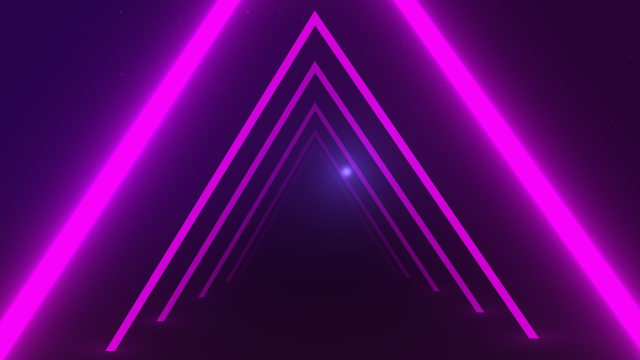
Write a WebGL 2 fragment shader that draws this background.

```glsl
#version 300 es
precision highp float;
// Neon tunnel of receding triangular frames with a distant blue light.

#define FRAME_COUNT 5
#define FRAME_HALF_WIDTH 0.0115
#define BEAM_GLOW_REACH 0.07
#define BEAM_GLOW_GAIN 0.52
#define LIGHT_POS vec2(0.963, 0.523)
#define DUST_GRID 11.0
#define DUST_GAIN 0.10
#define NEON vec3(0.97, 0.01, 0.98)

uniform vec2 u_resolution;
out vec4 fragColor;

float hash(vec2 p) {
    return fract(sin(dot(p, vec2(127.1, 311.7))) * 43758.5453);
}

// Distance to the endless line through a and b
float lineDistance(vec2 p, vec2 a, vec2 b) {
    vec2 along = normalize(b - a);
    vec2 offset = p - a;
    return abs(offset.x * along.y - offset.y * along.x);
}

// Soft-edged coverage of a stroke
float stroke(float dist, float halfWidth, float soft) {
    return 1.0 - smoothstep(-soft, soft, dist - halfWidth);
}

// Violet haze, bluer at the upper left, sinking into a dark floor
vec3 backdrop(vec2 p) {
    vec3 haze = mix(vec3(0.165, 0.012, 0.30), vec3(0.155, 0.012, 0.20),
                    smoothstep(0.2, 1.7, p.x));
    haze = mix(vec3(0.145, 0.022, 0.165), haze, smoothstep(0.0, 0.55, p.y));
    float shade = exp(-dot((p - vec2(0.89, 0.25)) * vec2(2.6, 5.0),
                           (p - vec2(0.89, 0.25)) * vec2(2.6, 5.0)));
    return haze * (1.0 - 0.28 * shade);
}

// Sparse floating specks, strongest near the top
float dust(vec2 p) {
    vec2 cell = floor(p * DUST_GRID);
    vec2 local = fract(p * DUST_GRID) - 0.5;
    float seed = hash(cell);
    vec2 shift = 0.5 * vec2(hash(cell + 3.1), hash(cell + 7.7)) - 0.25;
    float radius = mix(0.02, 0.09, hash(cell + 11.3));
    vec2 q = (local - shift) * vec2(1.0, 1.5);
    float speck = 1.0 - smoothstep(0.4 * radius, radius, length(q));
    return speck * step(0.55, seed) * smoothstep(0.4, 1.0, p.y);
}

// One frame: two struts meeting at an apex, with light pooled at the feet
vec3 addFrame(vec3 color, vec2 p, float index, float soft) {
    float scale = exp(-index * (0.246 + index * (0.0446 - 0.0107 * index)));
    vec2 apex = vec2(0.875, 0.396 + 0.554 * scale);
    vec2 leftFoot = vec2(0.875 - 0.569 * scale, 0.363 - 0.338 * scale);
    vec2 rightFoot = vec2(0.875 + 0.609 * scale, 0.356 - 0.296 * scale);
    vec2 foot = p.x < apex.x ? leftFoot : rightFoot;

    float opacity = 0.76 * exp(-0.16 * index - 0.145 * index * index);
    float dist = lineDistance(p, apex, foot);
    float aboveFloor = smoothstep(-soft, soft, p.y - foot.y);
    float strut = stroke(dist, FRAME_HALF_WIDTH * scale, soft) * aboveFloor;
    float halo = exp(-dist / (0.03 * scale)) * aboveFloor;
    float pool = exp(-length((p - foot) * vec2(1.0, 3.2)) / (0.065 * scale));

    color += NEON * opacity * (0.05 * halo + 0.22 * pool);
    return mix(color, NEON, strut * opacity);
}

// Large foreground beam with a wide glow
vec3 addBeam(vec3 color, vec2 p, vec2 top, vec2 bottom, float soft) {
    float halfWidth = mix(0.031, 0.025, p.y);
    float dist = lineDistance(p, top, bottom);
    float gap = max(dist - halfWidth, 0.0);
    float fade = mix(1.0, 0.82, smoothstep(0.6, 1.0, p.y));
    float glow = BEAM_GLOW_GAIN * fade * exp(-gap / BEAM_GLOW_REACH)
               + 0.22 * exp(-gap / 0.012);
    color += vec3(1.0, 0.0, 1.0) * glow;
    return mix(color, NEON, stroke(dist, halfWidth, 2.0 * soft));
}

void main() {
    // Height runs from 0 to 1; the scene stays centred in x
    vec2 p = (gl_FragCoord.xy - 0.5 * u_resolution) / u_resolution.y
           + vec2(0.889, 0.5);
    float soft = max(0.0015, 0.75 / u_resolution.y);

    vec3 color = backdrop(p);
    color += DUST_GAIN * dust(p) * vec3(0.9, 0.3, 1.0);

    // Frames from far to near
    for (int i = FRAME_COUNT - 1; i >= 0; i--) {
        color = addFrame(color, p, float(i), soft);
    }

    // Distant light: broad blue halo and a small pale core
    float r = length(p - LIGHT_POS);
    color += vec3(0.17, 0.19, 0.48) * exp(-r / 0.075);
    color += vec3(0.40, 0.36, 0.55) * exp(-r * r / 0.00016);

    color = addBeam(color, p, vec2(0.637, 1.0), vec2(0.0, 0.046), soft);
    color = addBeam(color, p, vec2(1.125, 1.0), vec2(1.778, 0.086), soft);

    fragColor = vec4(min(color, 1.0), 1.0);
}
```
